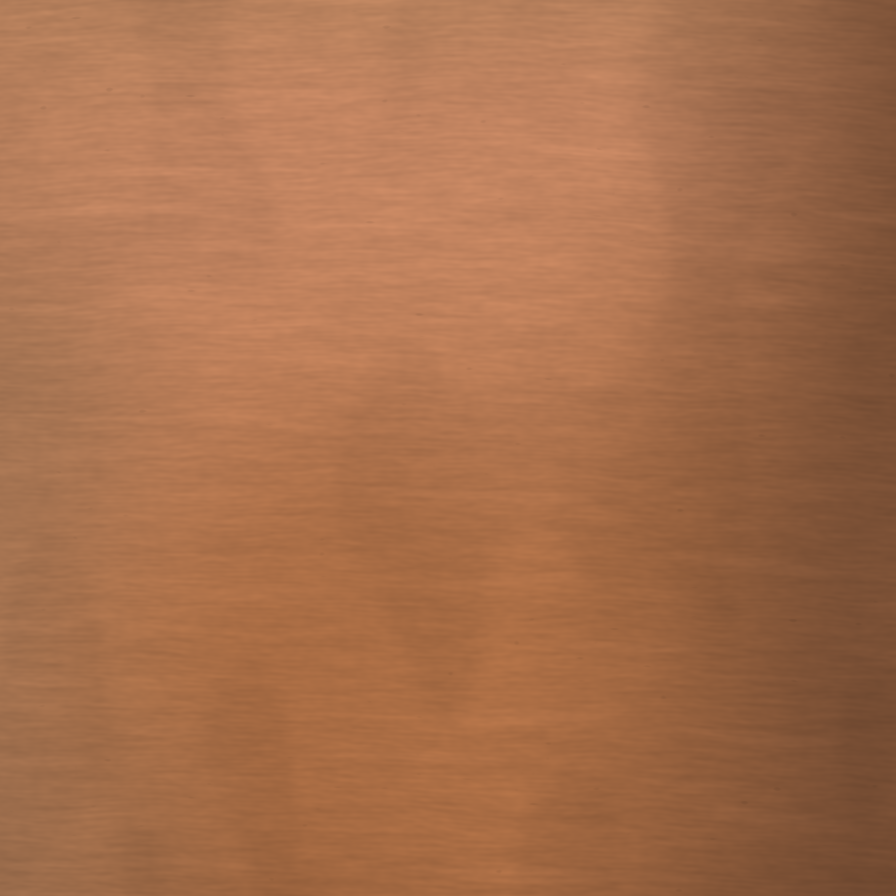
A WebGL 1 fragment shader for this texture:

```glsl
precision highp float;
// Brushed copper sheet: fine, nearly level hairlines under soft, uneven light.

uniform vec2 u_resolution;

#define COPPER   vec3(0.665, 0.425, 0.265)
#define ROSY     vec3(0.765, 0.520, 0.380)
#define DULL     vec3(0.635, 0.450, 0.320)
#define SHADE    vec3(0.460, 0.300, 0.200)
#define TILT     0.035
#define BOW      0.060
#define STREAKS  0.040
#define GRAIN    0.026
#define GLINTS   0.022
#define FLECKS   0.060
#define BLOTCHES 0.060

// Random unit gradient for a lattice point
vec2 latticeGradient(vec2 cell) {
  vec3 h = fract(cell.xyx * vec3(0.1031, 0.1030, 0.0973));
  h += dot(h, h.yzx + 33.33);
  float angle = 6.28318 * fract((h.x + h.y) * h.z);
  return vec2(cos(angle), sin(angle));
}

// Gradient noise, about -0.7 to 0.7
float gradientNoise(vec2 p) {
  vec2 cell = floor(p);
  vec2 f = p - cell;
  vec2 w = f * f * f * (f * (f * 6.0 - 15.0) + 10.0);
  float a = dot(latticeGradient(cell), f);
  float b = dot(latticeGradient(cell + vec2(1.0, 0.0)), f - vec2(1.0, 0.0));
  float c = dot(latticeGradient(cell + vec2(0.0, 1.0)), f - vec2(0.0, 1.0));
  float d = dot(latticeGradient(cell + 1.0), f - 1.0);
  return mix(mix(a, b, w.x), mix(c, d, w.x), w.y);
}

// Layers of streaks, each finer, shorter and stronger than the last
float brushing(vec2 p) {
  float sum = 0.0;
  float strength = 0.5;
  vec2 frequency = vec2(2.0, 21.0);
  for (int i = 0; i < 4; i++) {
    vec2 q = p * frequency + vec2(17.3, 41.7) * (float(i) + 1.0);
    q.y += 0.6 * gradientNoise(q * vec2(0.7, 0.06));
    sum += strength * gradientNoise(q);
    strength *= 1.35;
    frequency *= vec2(2.2, 2.15);
  }
  return sum;
}

// Broad reflections: rosy above, dull at the left, dark at the right
vec3 reflectedLight(vec2 uv, float blotch) {
  vec2 p = uv + 0.10 * blotch;
  vec3 color = mix(COPPER, ROSY, smoothstep(0.27, 0.84, p.y + 0.14 * (0.4 - p.x)));
  float left = smoothstep(0.32, -0.04, p.x) * (1.0 - 0.5 * smoothstep(0.55, 0.75, p.y));
  color = mix(color, DULL, 0.85 * left);
  color = mix(color, DULL * 1.10, 0.7 * smoothstep(0.84, 1.02, p.y));
  float right = smoothstep(0.60, 1.03, p.x + 0.10 * (0.5 - p.y));
  color = mix(color, SHADE, 0.95 * right);
  float bottom = smoothstep(0.12, -0.04, uv.y);
  return color * (1.0 - 0.05 * bottom);
}

void main() {
  vec2 uv = gl_FragCoord.xy / u_resolution;

  // Soft blotches, with some upright smudges
  float blotch = gradientNoise(uv * vec2(3.2, 2.4) + 5.7);
  float smudge = gradientNoise(uv * vec2(7.0, 3.0) + 23.1);
  smudge = smoothstep(0.04, 0.24, smudge);
  vec3 color = reflectedLight(uv, blotch);
  color *= 1.0 + BLOTCHES * (blotch - 0.6 * smudge);

  // Brush marks fall slightly to the right, with a shallow bow and waver
  vec2 along = uv;
  along.y += TILT * uv.x * (1.0 - uv.y);
  along.y += BOW * uv.y * (uv.x - 0.5) * (uv.x - 0.5);
  along.y += 0.006 * gradientNoise(uv * vec2(5.0, 6.0) + 71.9);
  color *= 1.0 + STREAKS * brushing(along);

  // Short crisp hairs between the streaks
  float hairs = gradientNoise(along * vec2(38.0, 235.0) + 13.6);
  hairs += gradientNoise(along * vec2(85.0, 190.0) + 88.2);
  color *= 1.0 + GRAIN * hairs;

  // Warm glints drawn out along the brushing
  float glint = gradientNoise(along * vec2(3.6, 48.0) + 61.4);
  color += GLINTS * smoothstep(0.12, 0.50, glint) * vec3(1.0, 0.70, 0.55);

  // Sparse dark flecks
  float fleck = gradientNoise(along * vec2(55.0, 120.0) + 37.8);
  color *= 1.0 - FLECKS * smoothstep(0.48, 0.66, fleck);

  gl_FragColor = vec4(clamp(color, 0.0, 1.0), 1.0);
}
```
